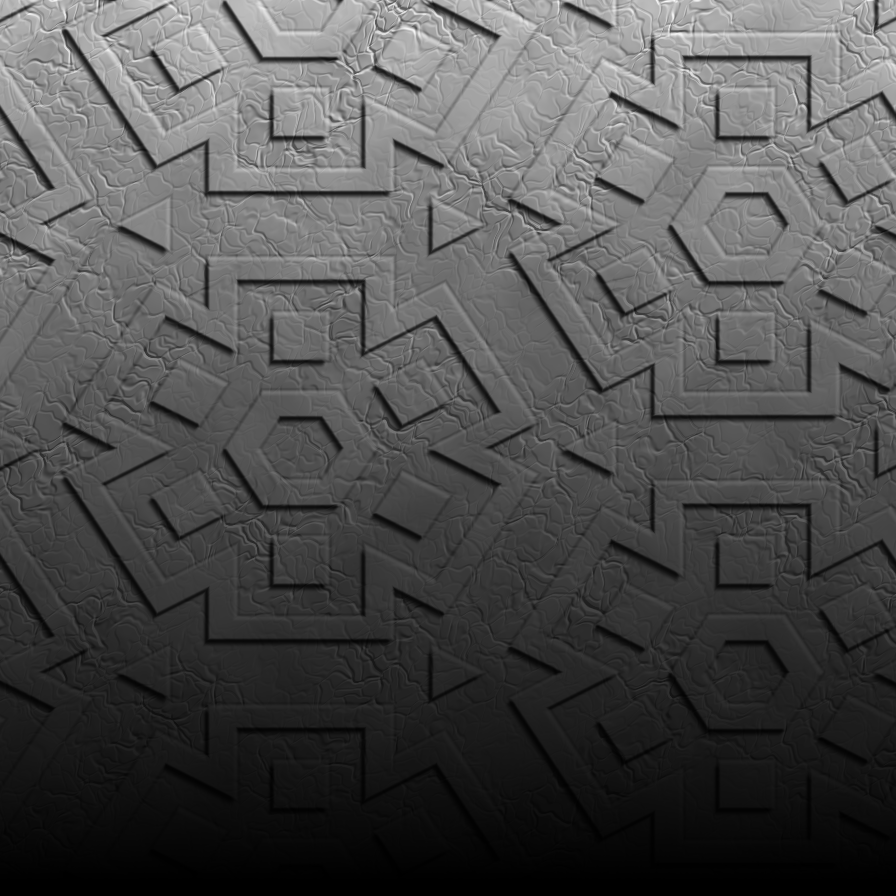
Reproduce this pattern procedurally as a WebGL 2 fragment shader.

```glsl
#version 300 es
precision highp float;
// Weathered stone relief of six-armed rosettes on a hexagonal grid, fading to black below.

#define ORIGIN vec2(0.336, 0.5)
#define STRETCH 1.149
#define PITCH 0.5
#define ARM_OUTER vec2(0.090, 0.2135)
#define ARM_INNER vec2(0.062, 0.1875)
#define HUB_RADII vec2(0.064, 0.035)
#define STUD vec2(0.125, 0.027)
#define WEDGE_SIZE 0.017
#define BEVEL 0.0026
#define SHADOW_LENGTH 0.0105
#define ROUGHNESS 0.42
#define LIGHT vec2(0.6, 0.8)

uniform vec2 u_resolution;
out vec4 fragColor;

const float PI = 3.14159265;

vec2 hash2(vec2 p) {
    vec3 h = fract(p.xyx * vec3(0.1031, 0.1030, 0.0973));
    h += dot(h, h.yzx + 33.33);
    return fract((h.xx + h.yz) * h.zy);
}

// Offset from the nearest rosette centre
vec2 hexCell(vec2 p) {
    vec2 period = PITCH * vec2(sqrt(3.0), 1.0);
    vec2 a = mod(p + 0.5 * period, period) - 0.5 * period;
    vec2 b = mod(p, period) - 0.5 * period;
    return dot(a, a) < dot(b, b) ? a : b;
}

// Mirror all six arms onto half of the upward one
vec2 foldSix(vec2 p) {
    float a = abs(mod(atan(p.x, p.y) + PI / 6.0, PI / 3.0) - PI / 6.0);
    return length(p) * vec2(sin(a), cos(a));
}

float armBox(vec2 q, vec2 size) {
    return max(q.x - size.x, q.y - size.y);
}

// Signed distance to the raised stone, negative on top
float reliefDistance(vec2 uv) {
    vec2 p = uv - ORIGIN;
    p.x /= STRETCH;
    vec2 q = foldSix(hexCell(p));
    float frame = max(armBox(q, ARM_OUTER), -armBox(q, ARM_INNER));
    float hub = max(q.y - HUB_RADII.x, HUB_RADII.y - q.y);
    float stud = max(q.x, abs(q.y - STUD.x)) - STUD.y;
    // Triangle on the corner shared by three cells
    vec2 outward = vec2(0.5, 0.866);
    vec2 v = q - outward * PITCH / sqrt(3.0);
    float wedge = max(max(-v.x, dot(v, vec2(0.5, -0.866))), dot(v, outward)) - WEDGE_SIZE;
    return min(min(frame, hub), min(stud, wedge));
}

float relief(vec2 uv) {
    float w = max(BEVEL, 0.8 / u_resolution.y);
    return 1.0 - smoothstep(-w, w, reliefDistance(uv));
}

// Cellular noise: gap between the two nearest points
float cellGap(vec2 p) {
    vec2 id = floor(p);
    float near = 9.0, next = 9.0;
    for (int y = -1; y <= 1; y++) {
        for (int x = -1; x <= 1; x++) {
            vec2 c = id + vec2(x, y);
            float d = length(c + hash2(c) - p);
            next = min(next, max(near, d));
            near = min(near, d);
        }
    }
    return next - near;
}

// Layered sines with unrelated directions, about -1 to 1
float waves(vec2 p) {
    return 0.5 * sin(p.x + 1.7 * sin(0.8 * p.y + 1.0)) + 0.5 * sin(1.3 * p.y - 0.6 * p.x + 1.5 * sin(1.1 * p.x));
}

// Sparse wandering creases over a lumpy surface
float creases(vec2 p) {
    vec2 w = p + 0.010 * vec2(waves(p * 58.0), waves(p.yx * 63.0 + 5.0));
    w += 0.004 * vec2(waves(p.yx * 170.0 + 2.0), waves(p * 185.0 + 9.0));
    float coarse = smoothstep(0.0, 0.16, cellGap(w * 24.0));
    float fine = smoothstep(0.0, 0.26, cellGap(w * 58.0 + 19.0));
    return coarse + 0.5 * fine + 0.3 * waves(w * 140.0);
}

void main() {
    vec2 uv = gl_FragCoord.xy / u_resolution;
    float top = relief(uv);

    // Soft shadow towards the lower left, faint rim light, thin seam
    float shadow = 0.0;
    for (int i = 1; i <= 4; i++)
        shadow += 0.25 * max(relief(uv + LIGHT * SHADOW_LENGTH * float(i) / 4.0) - top, 0.0);
    float rim = max(top - relief(uv + LIGHT * 0.0055), 0.0);
    float seam = 1.0 - smoothstep(0.0, 0.0032, abs(reliefDistance(uv) - 0.001));

    // Rough floor, smoother raised faces, patchy wear and broad mottling
    float wear = 0.7 + 0.6 * waves(uv * 21.0);
    float grain = (creases(uv) - creases(uv + LIGHT * 0.0026)) * ROUGHNESS * max(wear, 0.25);
    grain = clamp(grain, -0.38, 0.38) * mix(1.0, 0.5, top);
    float mottle = 0.05 * waves(uv * 15.0 + 3.0) + 0.05 * waves(uv.yx * 44.0);

    float fade = max(-0.01 + 0.61 * uv.y + 0.09 * uv.y * uv.y, 0.0);
    float shade = mix(0.99, 1.03, top) + grain + mottle + 0.22 * rim - 0.2 * seam * (1.0 - rim);
    shade *= 1.0 - 0.78 * smoothstep(0.0, 0.9, shadow);
    fragColor = vec4(vec3(clamp(fade * shade, 0.0, 1.0)), 1.0);
}
```
